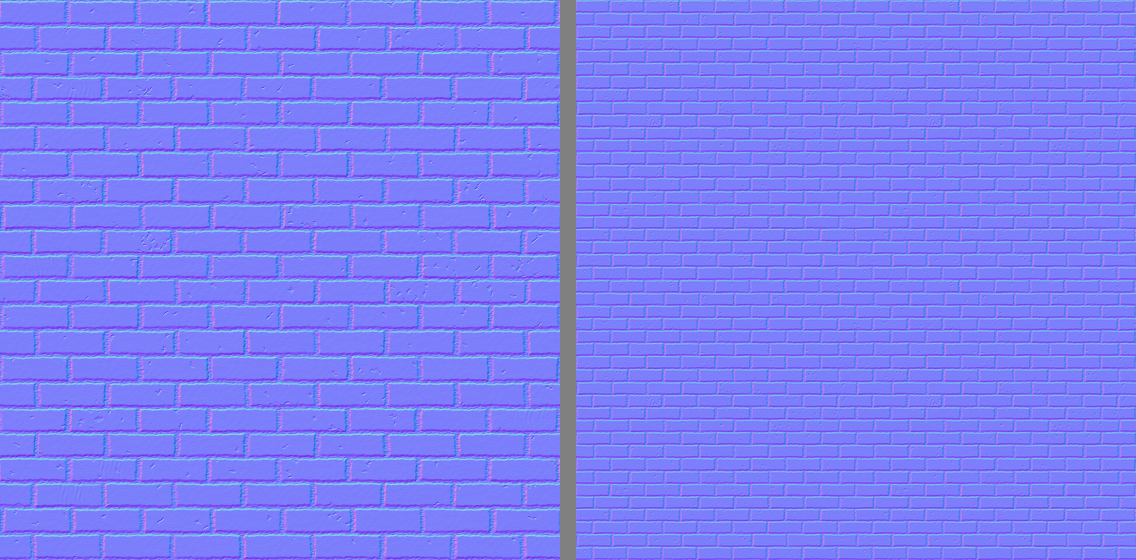
Left, the tile; right, the same tile 2 across and 2 down.
Give the GLSL for this texture map, as a three.js fragment shader.

```glsl
// Tangent-space normal map of a painted brick wall: 22 courses of 8 bricks
// in running bond. A height field of bevelled bricks, grainy mortar, pits and
// scratches is differentiated; all noise wraps, so the square tiles.
varying vec2 vUv;

float hash(vec2 p) {
  return fract(sin(dot(p, vec2(127.1, 311.7))) * 4375.85);
}

// Wrapping cellular noise: x = distance to nearest point, y = its random id
vec2 cellular(vec2 uv, vec2 cells) {
  vec2 p = uv * cells, base = floor(p), nearest = vec2(9.0, 0.0);
  for (int j = -1; j <= 1; j++)
    for (int i = -1; i <= 1; i++) {
      vec2 cell = base + vec2(float(i), float(j));
      vec2 id = mod(cell, cells);
      vec2 point = cell + 0.15 + 0.7 * vec2(hash(id), hash(id + 37.3));
      float d = distance(p, point);
      if (d < nearest.x) nearest = vec2(d, hash(id + 71.9));
    }
  return nearest;
}

// Layered sines that bend the joints, in course heights
vec2 wobble(vec2 a) {
  return 0.013 * vec2(sin(19.0 * a.y + 3.0 * sin(5.0 * a.x)),
                      sin(9.0 * a.x + 2.0 * sin(7.0 * a.y)))
       + 0.009 * vec2(sin(53.0 * a.y + 2.0 * sin(17.0 * a.x)),
                      sin(41.0 * a.x + 3.0 * sin(13.0 * a.y)))
       + 0.006 * sin(vec2(117.0, 101.0) * a.yx + 2.0 * sin(29.0 * a));
}

// Relief in course heights (1 = 1/22 of the canvas)
float relief(vec2 uv) {
  vec2 a = 6.2831853 * uv;
  vec2 bend = wobble(a);
  vec2 q = uv * 22.0 + bend;
  q.y += 0.035 * sin(3.0 * a.y + 2.64);

  // Brick cell, every other course shifted by half a brick
  float course = floor(q.y);
  float row = mod(course, 22.0);
  float x = q.x / 2.75 + 0.5 * mod(row + 1.0, 2.0)
          + 0.07 * (hash(vec2(row, 5.0)) - 0.5);
  vec2 id = vec2(mod(floor(x), 8.0), row);
  vec2 f = vec2(fract(x) * 2.75, q.y - course);
  float r1 = hash(id + 11.0), r2 = hash(id + 23.0);
  float r3 = hash(id + 41.0), r4 = hash(id + 59.0);

  // Bevels: sharp upper edge, wide lower edge, uneven ends
  float left = 0.02 + 0.05 * r1, right = 0.015 + 0.04 * r2;
  float low = 0.025 + 0.03 * r3, high = 0.003 + 0.025 * r4;
  float brick = smoothstep(left, left + 0.07 + 0.07 * r4, f.x)
              * smoothstep(right, right + 0.07 + 0.06 * r3, 2.75 - f.x)
              * smoothstep(low, low + 0.115, f.y)
              * smoothstep(high, high + 0.075, 1.0 - f.y);

  // Mortar crumbs, faint paint grain and a slight tilt per brick
  float grain = cellular(uv + bend * 0.1, vec2(120.0, 220.0)).x;
  float h = 0.053 * brick + grain * mix(0.026, 0.0028, brick);
  h += brick * dot(f - vec2(1.37, 0.5), vec2(r2, r3) - 0.5) * 0.02;
  h += brick * 0.0012 * sin(31.0 * a.x + 4.0 * sin(11.0 * a.y))
             * sin(47.0 * a.y + 3.0 * sin(13.0 * a.x));

  // Pits, scattered thinly and crowded towards one end of worn bricks
  float worn = step(0.87, r1) * smoothstep(0.9, 0.2, abs(f.x - 0.6 - 1.5 * r2));
  vec2 pit = cellular(uv + bend * 0.25, vec2(88.0, 99.0));
  h -= 0.022 * brick * step(0.965 - 0.4 * worn, pit.y)
             * smoothstep(0.42, 0.08, pit.x);

  // Vertical scratches on a few bricks
  float scratched = step(0.965, r4) * smoothstep(0.8, 0.4, abs(f.x - 1.6));
  h += 0.004 * brick * scratched * sin(128.0 * a.x + 2.0 * sin(21.0 * a.y))
             * (0.5 + 0.5 * sin(37.0 * a.x + 9.0 * a.y));
  return h;
}

void main() {
  // Central differences over a small fixed step keep the edges smooth
  vec2 e = vec2(0.02 / 22.0, 0.0);
  vec2 slope = vec2(relief(vUv + e.xy) - relief(vUv - e.xy),
                    relief(vUv + e.yx) - relief(vUv - e.yx)) / 0.04;
  vec3 normal = normalize(vec3(slope.x, -slope.y, 1.0));
  vec3 color = (0.5 + 0.5 * normal) * vec3(0.975, 0.995, 0.985);
  gl_FragColor = vec4(color, 1.0);
}
```
